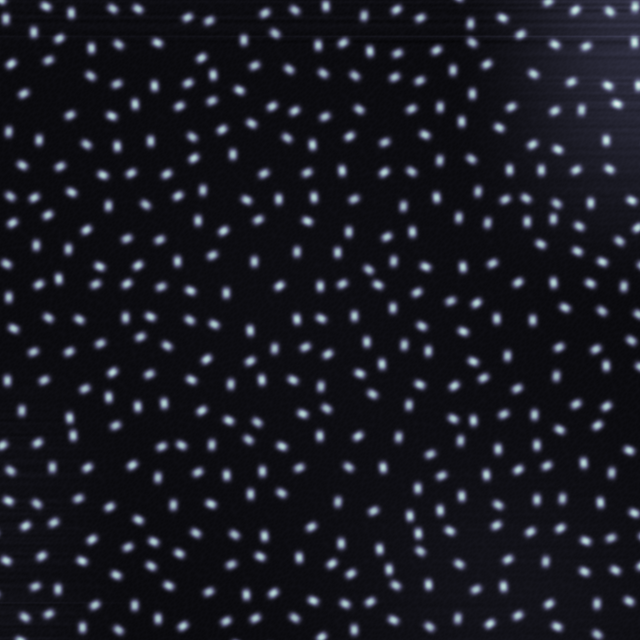
Give the GLSL for this pattern, as a Shadertoy shader.

```glsl
// Soft bright grains on a near-black scanned surface: a jittered, bent hexagonal
// lattice of oblong bumps in three directions, plus a corner glow, scan-line
// streaks and faint cellular grain. Heights are coloured by a cold grey ramp.

vec2 hash2(vec2 p) {
    vec3 q = fract(vec3(p.xyx) * vec3(0.1031, 0.1030, 0.0973));
    q += dot(q, q.yzx + 33.33);
    return fract((q.xx + q.yz) * q.zy);
}

// Slow displacement that breaks up the straight lattice rows
vec2 bend(vec2 p) {
    return 0.012 * vec2(sin(p.y * 15.0 + 2.0 * sin(p.x * 7.0)), sin(p.x * 17.0 + 2.0 * sin(p.y * 9.0 + 1.0)))
         + 0.006 * vec2(sin(p.y * 37.0 + p.x * 11.0), sin(p.x * 33.0 - p.y * 13.0));
}

// Height of the scattered grains
float grains(vec2 p) {
    vec2 cell = vec2(0.0545, 0.0477);
    vec2 base = floor(p / cell);
    float height = 0.0;
    for (int j = -2; j <= 2; j++)
    for (int i = -2; i <= 2; i++) {
        vec2 id = base + vec2(i, j);
        vec2 jitter = 0.44 * (hash2(id + 40.0) - 0.5);
        vec2 centre = (id + 0.5 + vec2(0.5 * mod(id.y, 2.0) - 0.25, 0.0) + jitter) * cell;
        centre += bend(centre);

        // Long axis near 30, 90 or 150 degrees
        vec2 pick = hash2(id + 91.0);
        float angle = radians(30.0 + 60.0 * floor(pick.x * 3.0) + 14.0 * (pick.y - 0.5));
        vec2 axis = vec2(cos(angle), sin(angle));
        vec2 d = p - centre;
        vec2 local = vec2(dot(d, axis), dot(d, vec2(-axis.y, axis.x)));
        vec2 falloff = pow(abs(local) / vec2(0.0088, 0.0067), vec2(2.35));
        height += (0.64 + 0.10 * pick.y) * exp(-falloff.x - falloff.y);
    }
    return height;
}

// Distance to the nearest random point, for surface grain
float cellular(vec2 p) {
    vec2 base = floor(p);
    float nearest = 2.0;
    for (int j = -1; j <= 1; j++)
    for (int i = -1; i <= 1; i++) {
        vec2 id = base + vec2(i, j);
        nearest = min(nearest, length(id + hash2(id + 200.0) - p));
    }
    return nearest;
}

// Irregular horizontal lines, drifting slowly along x
float scanLines(vec2 p) {
    float y = p.y;
    return 0.40 * sin(y * 410.0 + 3.0 * sin(y * 57.0) + sin(p.x * 4.0))
         + 0.35 * sin(y * 233.0 + 2.0 * sin(y * 91.0))
         + 0.25 * sin(y * 690.0 + 4.0 * sin(y * 37.0) + 2.0 * p.x);
}

// Thin horizontal band
float band(float y, float at, float width) {
    float d = (y - at) / width;
    return exp(-d * d);
}

// Cold grey ramp: dark violet, slate, pale cyan, white
vec3 coldRamp(float h) {
    vec3 boost = clamp(vec3((h - 0.75) / 0.25, (h - 0.375) / 0.375, h / 0.375), 0.0, 1.0);
    return (7.0 * h + boost) / 8.0;
}

void mainImage(out vec4 fragColor, in vec2 fragCoord) {
    vec2 p = fragCoord / iResolution.y;
    float lines = scanLines(p);

    // Uneven base level: bright upper right, weak lower right and left edge
    float corner = smoothstep(0.70, 1.02, p.x) * smoothstep(0.52, 0.92, p.y);
    float lower = exp(-dot((p - vec2(0.80, 0.08)) * vec2(4.0, 5.0), (p - vec2(0.80, 0.08)) * vec2(4.0, 5.0)));
    float leftEdge = (1.0 - smoothstep(0.0, 0.22, p.x)) * (1.0 - smoothstep(0.2, 0.5, p.y));
    float height = 0.047 + 0.15 * corner * (1.0 + 0.18 * lines);
    height += 0.035 * lower * (1.0 + 0.2 * lines);
    height += 0.022 * leftEdge * (1.0 + 0.9 * lines);
    height += 0.012 * exp(-8.0 * dot(p - 0.5, p - 0.5));

    // Streaks across the top
    float top = smoothstep(0.90, 0.97, p.y);
    height += 0.014 * top * (0.6 + lines);
    height += (0.02 + 0.05 * p.x * p.x) * band(p.y, 0.943, 0.0018);
    height -= 0.03 * p.x * band(p.y, 0.935, 0.003);
    height += 0.04 * smoothstep(0.3, 0.0, p.x) * band(p.y, 0.058, 0.002);

    // Slanted fine grain
    vec2 slanted = vec2(p.x + p.y, 1.8 * (p.y - p.x)) * 85.0;
    height += 0.022 * (cellular(slanted) - 0.45);

    height += grains(p);
    fragColor = vec4(coldRamp(clamp(height, 0.02, 1.0)), 1.0);
}
```
